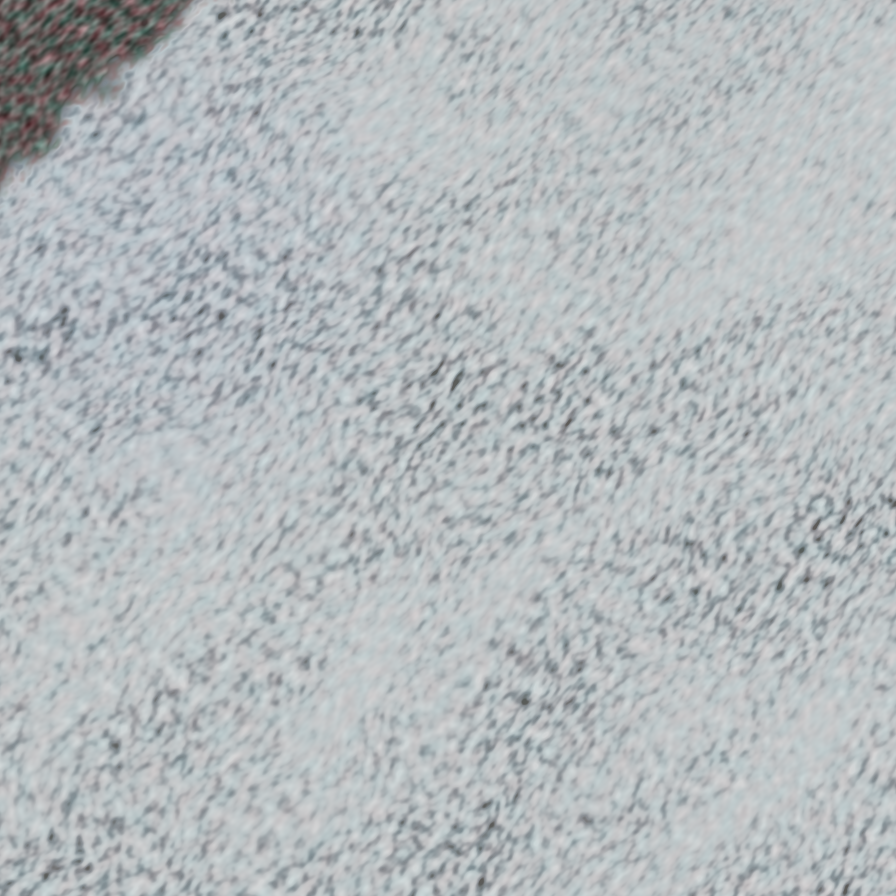
Write a WebGL 1 fragment shader that draws this texture.

```glsl
precision highp float;

// Pale, wind-brushed ground covered in short slanted blue-grey flecks, with a
// ragged patch of dark soil in the upper left corner. Stretched gradient noise
// makes the flecks; broader noise gathers them into drifting clusters.

uniform vec2 u_resolution;

const vec3 PALE = vec3(0.735, 0.757, 0.765);
const vec3 SLATE = vec3(0.53, 0.56, 0.58);
const vec3 DEEP = vec3(0.35, 0.36, 0.35);
const vec3 SOIL = vec3(0.37, 0.355, 0.345);
const float SLATE_SHADE = 0.195;  // shade at which PALE has become SLATE
const float DEEP_SHADE = 0.395;   // shade at which SLATE has become DEEP

vec2 randomDirection(vec2 cell) {
  vec3 h = fract(cell.xyx * vec3(0.1031, 0.1030, 0.0973));
  h += dot(h, h.yzx + 33.33);
  float angle = 6.28318 * fract((h.x + h.y) * h.z);
  return vec2(cos(angle), sin(angle));
}

float gradientNoise(vec2 p) {
  vec2 cell = floor(p);
  vec2 f = p - cell;
  vec2 blend = f * f * f * (f * (f * 6.0 - 15.0) + 10.0);
  float a = dot(randomDirection(cell), f);
  float b = dot(randomDirection(cell + vec2(1.0, 0.0)), f - vec2(1.0, 0.0));
  float c = dot(randomDirection(cell + vec2(0.0, 1.0)), f - vec2(0.0, 1.0));
  float d = dot(randomDirection(cell + 1.0), f - 1.0);
  return mix(mix(a, b, blend.x), mix(c, d, blend.x), blend.y);
}

// Coordinates along and across a direction given by its angle.
vec2 alongAcross(vec2 p, float angle) {
  vec2 dir = vec2(cos(angle), sin(angle));
  return vec2(dot(p, dir), dot(p, vec2(-dir.y, dir.x)));
}

// Noise drawn out along an angle; scale holds cells along and across it.
float streaks(vec2 p, float angle, vec2 scale, float seed) {
  return gradientNoise(alongAcross(p, angle) * scale + seed);
}

// Flecks of two sizes, with a spread of about one.
float fleckField(vec2 p, float angle) {
  float coarse = streaks(p, angle, vec2(48.0, 100.0), 217.3);
  float medium = streaks(p, angle + 0.22, vec2(62.0, 122.0), 451.7);
  float fine = streaks(p, angle - 0.15, vec2(105.0, 185.0), 683.1);
  return 2.7 * coarse + 2.2 * medium + 1.5 * fine;
}

// Broad and narrow clusters lying along a shallow diagonal.
float clusterField(vec2 p) {
  float broad = streaks(p, 0.55, vec2(2.6, 5.5), 38.4);
  float narrow = streaks(p, 0.65, vec2(8.0, 17.0), 91.6);
  return 2.2 * broad + 1.7 * narrow;
}

vec3 groundColor(float shade) {
  vec3 color = mix(PALE, SLATE, min(shade / SLATE_SHADE, 1.0));
  return mix(color, DEEP, smoothstep(SLATE_SHADE, DEEP_SHADE, shade));
}

// Soil coverage: a diagonal edge broken up by noise and by the flecks.
float soilMask(vec2 p, float fleck) {
  float edge = 0.7 * (p.y - 0.785 - 0.98 * p.x);
  float ragged = 0.045 * gradientNoise(p * 17.0 + 61.0) + 0.007 * fleck;
  return smoothstep(-0.014, 0.014, edge + ragged);
}

void main() {
  vec2 p = gl_FragCoord.xy / min(u_resolution.x, u_resolution.y);

  // Flecks lie flatter at the upper left and steeper at the lower right.
  vec2 centred = p - 0.5;
  float angle = 0.87 + 0.25 * (centred.x - centred.y);
  vec2 bend = vec2(gradientNoise(p * 7.0 + 13.0), gradientNoise(p * 7.0 + 29.0));
  vec2 bent = centred + 0.012 * bend;
  float fleck = fleckField(bent, angle);
  float cluster = clusterField(p);

  // Calm, smooth ground toward the upper right; denser flecks at the left.
  float calm = 1.0 - smoothstep(0.08, 0.42, length(p - vec2(0.78, 0.92)));
  float dense = 1.0 - smoothstep(0.05, 0.42, length(p - vec2(0.15, 0.72)));
  float contrast = (0.9 + 0.28 * cluster) * (1.0 - 0.4 * calm);
  float relief = fleck * max(contrast, 0.3) + 0.4 * cluster + 0.3 * dense - 0.25 * calm;

  // Gentle lights, long dark tails.
  float shade = 0.04 * relief + 0.06 * pow(max(relief, 0.0), 1.2);
  vec3 color = groundColor(max(shade, -0.08));

  // Faint teal and lavender tints.
  float tint = streaks(bent, angle, vec2(38.0, 75.0), 827.9);
  color += 0.05 * tint * vec3(-0.8, 0.25, 0.3);
  color += dense * vec3(-0.008, -0.004, 0.012);

  // Dark soil with red and green grains.
  float soilTint = streaks(bent, angle, vec2(55.0, 95.0), 939.2);
  vec3 soil = SOIL - 0.085 * fleck + 0.14 * soilTint * vec3(1.0, -0.6, -0.3);
  color = mix(color, soil, soilMask(p, -fleck));

  gl_FragColor = vec4(clamp(color, 0.0, 1.0), 1.0);
}
```
